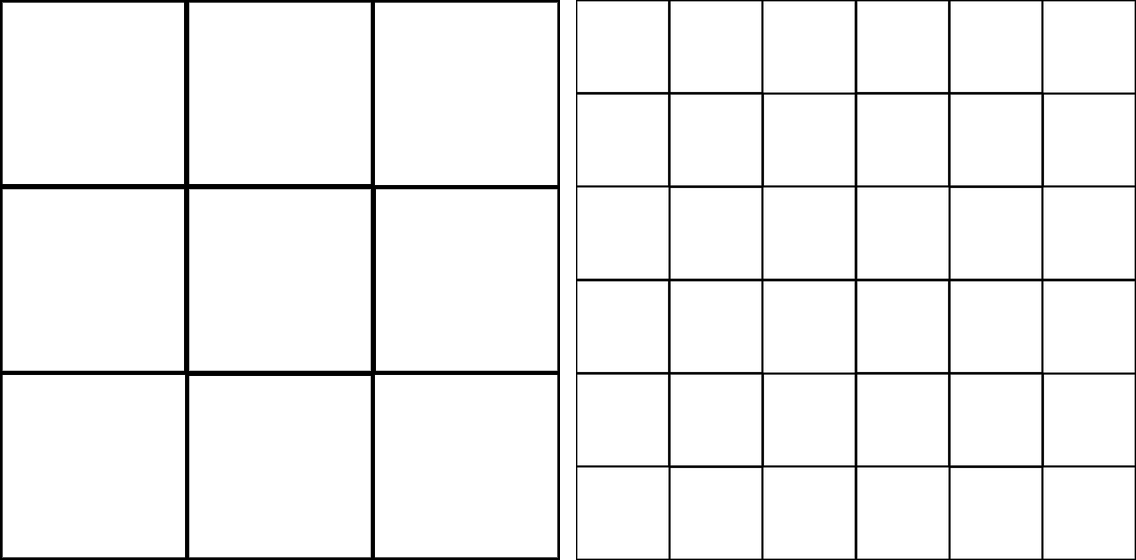
Left: one tile. Right: repeated 2 by 2.
Reproduce this pattern procedurally as a Shadertoy shader.

```glsl
// Three by three grid of white square panels divided by thin black lines.
const float CELLS = 3.0;           // panels across and down
const float BORDER = 0.0047;       // black margin inside a panel, canvas units
const float THIN_BORDER = 0.0029;  // margin on the inner sides of some corner panels
const float EDGE_SOFTNESS = 0.0007;
const vec3 INK = vec3(0.005);
const vec3 PAPER = vec3(1.0);

// Margin towards the nearer side on each axis; three corner panels run slightly wide.
vec2 panelMargin(vec2 cell, vec2 local) {
    vec2 side = cell - floor(CELLS * 0.5);
    bool isCorner = abs(side.x * side.y) > 0.5;
    bool isTopLeft = side.x < -0.5 && side.y > 0.5;
    float isWide = isCorner && !isTopLeft ? 1.0 : 0.0;
    vec2 facesInward = step(local * side, vec2(0.0));
    return mix(vec2(BORDER), vec2(THIN_BORDER), facesInward * isWide);
}

// Distance into the panel from its nearest edge, positive inside.
float panelDepth(vec2 uv) {
    vec2 grid = uv * CELLS;
    vec2 local = fract(grid) - 0.5;
    vec2 depth = (0.5 - abs(local)) / CELLS - panelMargin(floor(grid), local);
    return min(depth.x, depth.y);
}

void mainImage(out vec4 fragColor, in vec2 fragCoord) {
    vec2 uv = fract(fragCoord / iResolution.xy);
    float blur = max(EDGE_SOFTNESS, 0.6 / min(iResolution.x, iResolution.y));
    float coverage = smoothstep(-blur, blur, panelDepth(uv));
    fragColor = vec4(mix(INK, PAPER, coverage), 1.0);
}
```
